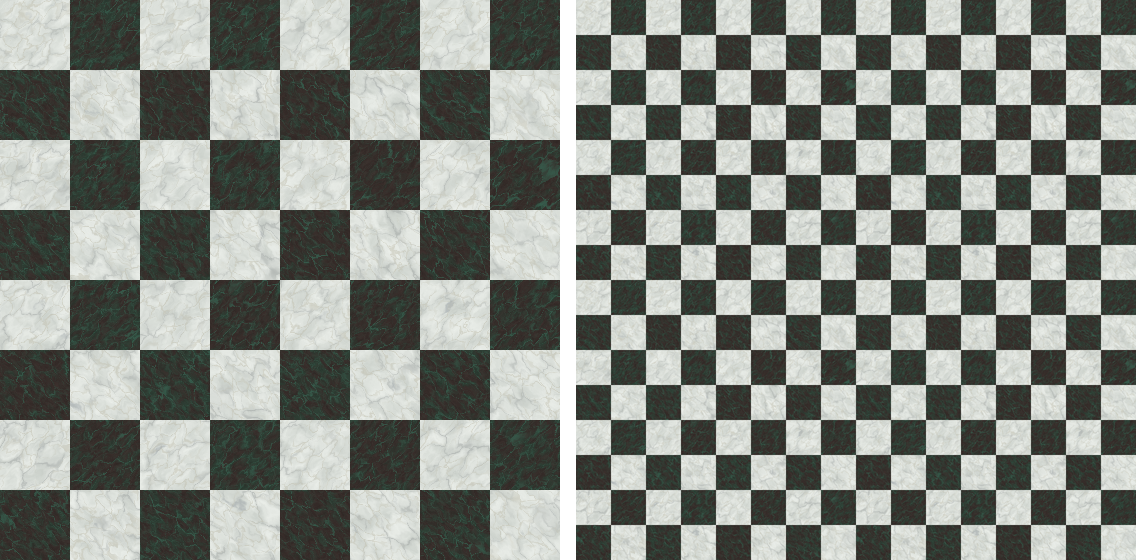
Left: one tile. Right: repeated 2 by 2.
Reproduce this texture procedurally as a Shadertoy shader.

```glsl
// Polished checkerboard floor: pale grey-veined marble against dark brown and
// green marble. Each tile is cut from its own random spot of a warped noise
// field; veins are borders of stretched cells. Tile ids wrap, so it tiles.

#define TILES 8.0            // tiles across and down, an even number
#define DARK_SCALE vec2(3.4, 6.2)   // cells along and across the dark grain
#define LIGHT_SCALE vec2(2.6, 3.8)  // cells along and across the light grain
#define DARK_VEIN 0.10       // vein widths, in cells
#define LIGHT_VEIN 0.11
#define WARP 0.38            // how far veins wander

const vec3 BROWN = vec3(0.210, 0.172, 0.160);
const vec3 GREEN_HAZE = vec3(0.175, 0.240, 0.200);
const vec3 GREEN_VEIN = vec3(0.215, 0.375, 0.310);
const vec3 WHITE = vec3(0.905, 0.920, 0.900);
const vec3 PALE_GREY = vec3(0.810, 0.832, 0.808);
const vec3 GREY_VEIN = vec3(0.660, 0.680, 0.670);
const vec3 TAN_VEIN = vec3(0.745, 0.735, 0.665);
const vec3 BLUE_SMUDGE = vec3(0.600, 0.630, 0.650);

vec2 hash2(vec2 p) {
    vec3 q = fract(p.xyx * vec3(0.1031, 0.1030, 0.0973));
    q += dot(q, q.yzx + 33.33);
    return fract((q.xx + q.yz) * q.zy);
}

float cornerSlope(vec2 corner, vec2 offset) {
    float angle = 6.2832 * hash2(corner).x;
    return dot(vec2(cos(angle), sin(angle)), offset);
}

float gradientNoise(vec2 p) {
    vec2 i = floor(p), f = p - i;
    vec2 u = f * f * f * (f * (f * 6.0 - 15.0) + 10.0);
    vec2 e = vec2(1.0, 0.0);
    return mix(mix(cornerSlope(i, f), cornerSlope(i + e, f - e), u.x),
               mix(cornerSlope(i + e.yx, f - e.yx), cornerSlope(i + 1.0, f - 1.0), u.x), u.y);
}

float fbm(vec2 p) {
    float sum = 0.0, amplitude = 1.0;
    for (int octave = 0; octave < 4; octave++) {
        sum += amplitude * gradientNoise(p);
        p = mat2(1.6, 1.2, -1.2, 1.6) * p + 17.3;
        amplitude *= 0.5;
    }
    return sum;
}

vec2 warped(vec2 p) {
    return p + WARP * vec2(fbm(p * 1.3 + 5.2), fbm(p * 1.3 + 41.7));
}

// 1 on the borders between scattered cells, fading to 0 over the width
float veins(vec2 p, float width) {
    vec2 i = floor(p), f = p - i;
    float nearest = 8.0, second = 8.0;
    for (int y = -1; y <= 1; y++)
    for (int x = -1; x <= 1; x++) {
        vec2 cell = vec2(x, y);
        float d = length(cell + hash2(i + cell) - f);
        second = min(second, max(nearest, d));
        nearest = min(nearest, d);
    }
    return 1.0 - smoothstep(0.0, width, second - nearest);
}

vec3 darkMarble(vec2 grain, vec2 seed, float pixel) {
    vec2 p = warped(grain * DARK_SCALE + seed);
    float width = max(DARK_VEIN, pixel * DARK_SCALE.y);
    float haze = smoothstep(-0.35, 0.65, fbm(p * 1.4 + 9.0) + 0.3 * (hash2(seed).x - 0.5));
    float fade = smoothstep(-0.45, 0.45, fbm(p * 0.7 + 63.0));
    vec3 color = mix(BROWN, GREEN_HAZE, haze);
    color *= 1.0 + 0.16 * fbm(p * 4.0);
    color = mix(color, GREEN_VEIN, 0.42 * veins(p * 2.2 + 31.0, 2.0 * width) * (0.25 + 0.75 * haze));
    return mix(color, GREEN_VEIN, veins(p, width) * (0.15 + 0.7 * fade));
}

vec3 lightMarble(vec2 grain, vec2 seed, float pixel) {
    vec2 p = warped(grain * LIGHT_SCALE + seed);
    float width = max(LIGHT_VEIN, pixel * LIGHT_SCALE.y);
    float wear = 0.6 + 0.4 * hash2(seed).y;
    float cloud = smoothstep(-0.55, 0.75, fbm(p * 1.1 + 3.0));
    float fade = smoothstep(-0.3, 0.5, fbm(p * 0.8 + 57.0));
    float smudge = smoothstep(0.42, 0.95, fbm(p * vec2(0.8, 1.5) + 83.0));
    vec3 color = mix(WHITE, PALE_GREY, cloud) + 0.022 * fbm(p * 4.5);
    color = mix(color, GREY_VEIN, 0.30 * wear * fade * veins(p, 4.0 * width));
    color = mix(color, GREY_VEIN, wear * (0.12 + 0.5 * fade) * veins(p, width));
    color = mix(color, TAN_VEIN, 0.45 * (1.0 - fade) * veins(p * 1.7 + 23.0, 1.5 * width));
    return mix(color, BLUE_SMUDGE, 0.65 * wear * smudge);
}

void mainImage(out vec4 fragColor, in vec2 fragCoord) {
    vec2 uv = fragCoord / iResolution.xy * TILES;
    float pixel = TILES / min(iResolution.x, iResolution.y);
    vec2 tile = mod(floor(uv), TILES), local = fract(uv) - 0.5;
    vec2 seed = floor(hash2(tile + 3.0) * 150.0) + 20.0;

    // Diagonal grain, mirrored on every other row
    vec2 parity = 1.0 - 2.0 * mod(tile, 2.0);
    vec2 q = vec2(-local.x * parity.y, local.y);
    vec2 grain = vec2(q.x + q.y, q.y - q.x) * 0.7071;

    // Checker mask with edges softened over one pixel
    vec2 side = parity * clamp((0.5 - abs(local)) / (0.5 * pixel), 0.0, 1.0);
    float lightMask = 0.5 - 0.5 * side.x * side.y;

    vec3 color = mix(darkMarble(grain, seed, pixel), lightMarble(grain, seed, pixel), lightMask);
    fragColor = vec4(color, 1.0);
}
```
